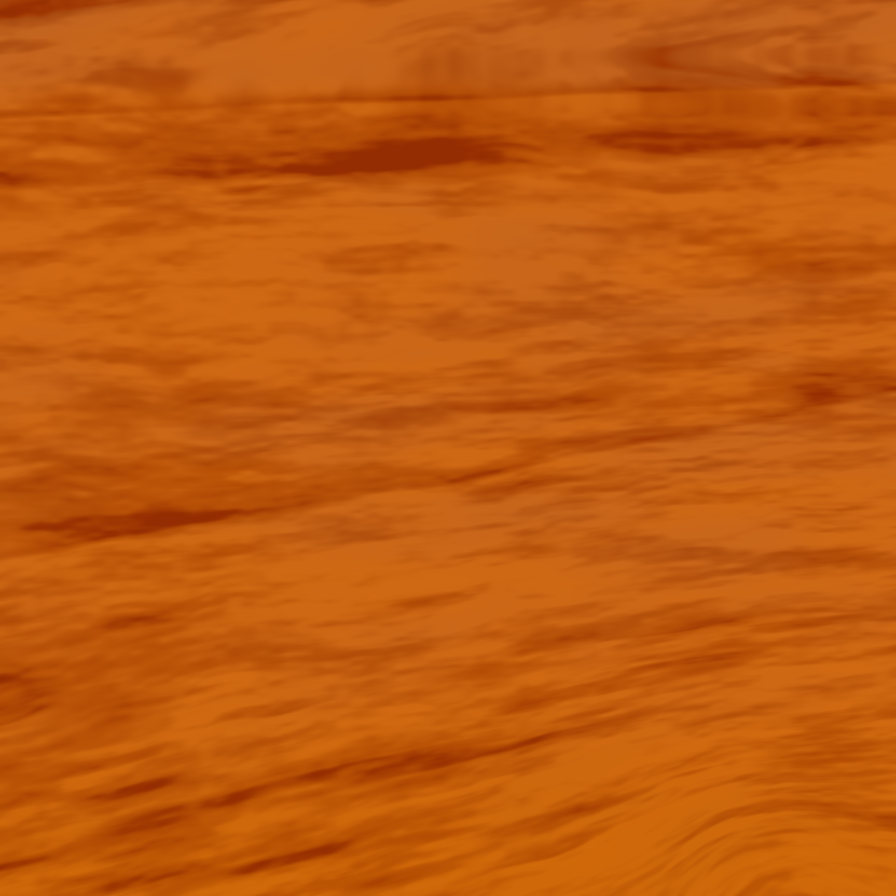
A Shadertoy shader for this texture:

```glsl
const vec3 DARK_GRAIN = vec3(0.58, 0.175, 0.005);
const vec3 MID_WOOD = vec3(0.72, 0.315, 0.022);
const vec3 LIGHT_WOOD = vec3(0.815, 0.41, 0.075);
const vec3 DUST_SHIFT = vec3(-0.05, -0.018, 0.045);

const float BASE_TONE = 0.76;
const float BROAD_CONTRAST = 0.62;
const float STREAK_CONTRAST = 0.75;
const float FINE_CONTRAST = 0.30;
const float FLECK_CONTRAST = 0.17;
const float PORE_DEPTH = 0.34;

const vec2 BROAD_SCALE = vec2(3.5, 10.0);
const vec2 STREAK_SCALE = vec2(7.5, 40.0);
const vec2 FINE_SCALE = vec2(22.0, 115.0);
const vec2 FLECK_SCALE = vec2(65.0, 150.0);
const vec2 PORE_SCALE = vec2(6.5, 52.0);

const vec2 KNOT_CENTER = vec2(0.87, 0.02);
const float KNOT_RADIUS = 0.12;
const float KNOT_LIFT = 0.08;

float hash(vec2 p) {
    return fract(sin(dot(p, vec2(127.1, 311.7))) * 43758.5453);
}

float noise(vec2 p) {
    vec2 i = floor(p), f = fract(p);
    f = f * f * (3.0 - 2.0 * f);
    return mix(mix(hash(i), hash(i + vec2(1, 0)), f.x),
               mix(hash(i + vec2(0, 1)), hash(i + vec2(1, 1)), f.x), f.y);
}

float fbm(vec2 p) {
    float sum = 0.0, amp = 0.53;
    for (int i = 0; i < 4; i++) {
        sum += amp * noise(p);
        p = p * 2.03 + vec2(17.3, 9.1);
        amp *= 0.5;
    }
    return sum;
}

// Height along the grain: level in the upper half, rising to the right below
float grainHeight(vec2 uv) {
    float slope = 0.30 * (1.0 - smoothstep(0.0, 0.75, uv.y))
                + 0.13 * smoothstep(0.87, 0.95, uv.y);
    vec2 toKnot = (uv - KNOT_CENTER) / KNOT_RADIUS;
    float wave = 0.020 * (noise(uv * vec2(4.0, 7.0)) - 0.5)
               + 0.007 * (noise(uv * vec2(16.0, 24.0)) - 0.5);
    return uv.y - slope * uv.x + wave - KNOT_LIFT * exp(-dot(toKnot, toKnot));
}

// Dark line with a crisp lower edge and a soft fade above it
float vein(float d, float edge, float fade) {
    return smoothstep(-edge, edge, d) * exp(-max(d, 0.0) / fade);
}

void mainImage(out vec4 fragColor, in vec2 fragCoord) {
    vec2 uv = fragCoord / iResolution.xy;
    vec2 grain = vec2(uv.x, grainHeight(uv));
    float lower = 1.0 - smoothstep(0.1, 0.5, uv.y);
    float top = smoothstep(0.88, 0.92, uv.y);

    // Layered grain
    float broad = fbm(grain * BROAD_SCALE + 3.7);
    float streak = fbm(grain * STREAK_SCALE + 21.0);
    float fine = noise(grain * FINE_SCALE + 50.0);
    float fleck = noise(grain * FLECK_SCALE + 11.0);
    float pores = smoothstep(0.58, 0.90, noise(grain * PORE_SCALE + 80.0));
    float tone = BASE_TONE
               + BROAD_CONTRAST * (broad - 0.5)
               + STREAK_CONTRAST * (streak - 0.5)
               + FINE_CONTRAST * (fine - 0.5)
               + FLECK_CONTRAST * (fleck - 0.5)
               - PORE_DEPTH * pores * mix(0.45, 1.0, max(lower, top));

    // Two grooves with a deeper strip between them
    float wobble = 0.006 * (noise(uv * vec2(6.0, 2.0)) - 0.5);
    float upperLine = uv.y - 0.872 - 0.034 * uv.x - wobble;
    float lowerLine = uv.y - 0.789 - 0.052 * uv.x + wobble;
    float patchy = 0.45 + 0.7 * noise(vec2(uv.x * 11.0, uv.y * 40.0));
    float strip = smoothstep(-0.004, 0.012, lowerLine)
                * (1.0 - smoothstep(-0.004, 0.006, upperLine));
    tone -= 0.17 * strip;
    tone -= 0.80 * patchy * vein(upperLine, 0.005, 0.010);
    tone -= 0.80 * patchy * vein(lowerLine, 0.009, 0.020);

    // Faint curved seam across the middle
    float seamLine = uv.y - 0.378 - 0.16 * uv.x - 0.02 * uv.x * uv.x - 2.0 * wobble;
    float seamStrength = 0.4 + 0.5 * noise(vec2(uv.x * 13.0, 4.0));
    tone -= 0.55 * seamStrength * vein(seamLine, 0.005, 0.020);
    tone -= 0.10 * vein(seamLine, 0.005, 0.07);

    // Wood colour, dustier toward the top and around the seam
    tone = clamp(tone, 0.0, 1.0);
    vec3 color = mix(DARK_GRAIN, MID_WOOD, smoothstep(0.0, 0.5, tone));
    color = mix(color, LIGHT_WOOD, smoothstep(0.42, 0.92, tone));
    float seamArea = exp(-pow((uv.y - 0.5) / 0.18, 2.0)) * (0.4 + 0.6 * uv.x);
    float dust = 0.7 * top + 0.5 * seamArea
               + 1.4 * (fbm(grain * vec2(5.0, 14.0) + 33.0) - 0.45);
    dust *= smoothstep(0.15, 0.5, tone) * (1.0 - 0.7 * strip) * (1.0 - 0.6 * lower);
    color += DUST_SHIFT * clamp(dust, 0.0, 1.0);
    color.b *= 1.0 - 0.55 * (1.0 - smoothstep(0.0, 0.3, uv.y));

    fragColor = vec4(color, 1.0);
}
```
